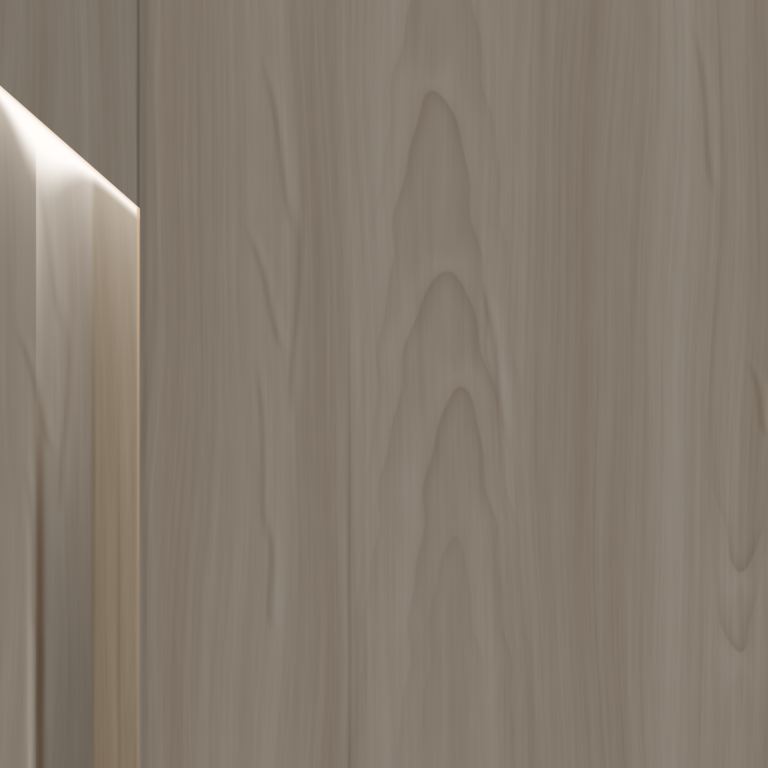
This texture is drawn by a Shadertoy shader. Its source:

```glsl
// Grey-brown wood veneer with cathedral grain, and a lit slanted recess at left.
// Grain is layered sines in a bent coordinate plus stretched cellular fibres;
// parabolas draw the arches, and exponential falloffs draw the hidden lamp.

const vec3 WOOD_DARK = vec3(0.43, 0.38, 0.32);
const vec3 WOOD_PALE = vec3(0.575, 0.54, 0.50);
const vec3 SEAM_BROWN = vec3(0.33, 0.26, 0.19);
const vec3 LAMP_WHITE = vec3(1.0, 0.99, 0.98);
const vec3 RIM_WARM = vec3(0.86, 0.71, 0.58);
const float RECESS_RIGHT = 0.182;   // right side of the recess
const float RECESS_TOP = 0.889;     // height of its slanted edge at x = 0
const float RECESS_SLOPE = 0.879;
const float SEAM_A = 0.047;         // joints between the recess boards
const float SEAM_B = 0.121;
const float BOARD_JOINT = 0.455;
const float GRAIN_GAIN = 0.085;
const float FIBRE_GAIN = 0.09;

// Broad tone bands: centre, half width, brightness.
const vec3 BANDS[8] = vec3[8](
    vec3(0.235, 0.045, -0.12), vec3(0.34, 0.035, 0.04), vec3(0.425, 0.028, -0.13),
    vec3(0.495, 0.030, 0.10), vec3(0.64, 0.020, 0.06), vec3(0.75, 0.065, -0.08),
    vec3(0.89, 0.045, 0.09), vec3(0.985, 0.020, -0.05));

// Grain arches: apex x, apex y, sharpness (negative opens upward), strength.
const vec4 ARCHES[7] = vec4[7](
    vec4(0.567, 0.88, 67.0, 0.30), vec4(0.580, 0.645, 42.0, 0.26),
    vec4(0.596, 0.495, 85.0, 0.30), vec4(0.573, 1.08, 55.0, 0.20),
    vec4(0.590, 0.30, 150.0, 0.12), vec4(0.965, 0.257, -110.0, 0.30),
    vec4(0.961, 0.153, -120.0, 0.28));

// Single grain lines: start x, start y, end x, end y.
const vec4 STRANDS[8] = vec4[8](
    vec4(0.332, 0.95, 0.385, 0.70), vec4(0.384, 0.76, 0.384, 0.46),
    vec4(0.312, 0.72, 0.372, 0.54), vec4(0.328, 0.55, 0.350, 0.30),
    vec4(0.343, 0.34, 0.357, 0.18), vec4(0.896, 0.99, 0.932, 0.75),
    vec4(0.618, 0.66, 0.664, 0.42), vec4(0.968, 0.54, 1.002, 0.43));

vec2 hash2(vec2 p) {
    return fract(sin(vec2(dot(p, vec2(127.1, 311.7)), dot(p, vec2(269.5, 183.3)))) * 43758.5);
}

float bell(float x) { return exp(-x * x); }

// Distance to the nearest scattered cell point.
float cellular(vec2 p) {
    vec2 cell = floor(p), f = fract(p);
    float nearest = 2.0;
    for (int j = -1; j <= 1; j++)
        for (int i = -1; i <= 1; i++) {
            vec2 o = vec2(i, j);
            nearest = min(nearest, length(o + hash2(cell + o) - f));
        }
    return nearest;
}

// Long vertical streaks from sines of growing frequency.
float streaks(vec2 p) {
    float x = p.x + 0.010 * sin(4.0 * p.y + 8.0 * p.x) + 0.003 * sin(11.0 * p.y + 23.0 * p.x);
    float sum = 0.0, freq = 53.0, amp = 0.5;
    for (int i = 0; i < 7; i++) {
        float k = float(i);
        float drift = 1.3 * sin(p.y * (2.1 + k) + k * 2.4) + 1.6 * sin(x * freq * 0.37 + k);
        sum += amp * sin(x * freq + drift + k * 1.9);
        freq *= 1.63;
        amp *= 0.88;
    }
    return sum;
}

float archTone(vec2 p) {
    float tone = 0.0;
    p.x += 0.003 * sin(p.y * 37.0) + 0.002 * sin(p.y * 71.0 + 1.0);
    for (int i = 0; i < 7; i++) {
        vec4 a = ARCHES[i];
        float dx = p.x - a.x, c = abs(a.z);
        float depth = (a.y - p.y) * sign(a.z);
        float d = (depth - c * dx * dx) / sqrt(1.0 + 4.0 * c * c * dx * dx);
        float inner = smoothstep(-0.004, 0.001, d) * exp(-max(d, 0.0) / 0.012);
        float fade = exp(-max(depth, 0.0) * (a.z < 0.0 ? 14.0 : 2.6));
        tone += a.w * fade * (0.35 * bell((d + 0.013) / 0.010) - inner);
    }
    return tone;
}

float strandTone(vec2 p) {
    float tone = 0.0;
    for (int i = 0; i < 8; i++) {
        vec4 s = STRANDS[i];
        float t = (s.y - p.y) / (s.y - s.w);
        float d = p.x - mix(s.x, s.z, t) - 0.005 * sin(t * 5.0);
        float ends = smoothstep(0.0, 0.35, t) * smoothstep(1.05, 0.85, t);
        tone += ends * (0.10 * bell((d - 0.010) / 0.007) - 0.24 * bell(d / 0.0045));
    }
    return tone;
}

vec3 wood(vec2 p) {
    float tone = 0.63 + archTone(p) + strandTone(p);
    for (int i = 0; i < 8; i++) tone += BANDS[i].z * bell((p.x - BANDS[i].x) / BANDS[i].y);
    float figure = bell((p.x - 0.575) / 0.075) + 0.6 * bell((p.x - 0.335) / 0.04);
    tone += GRAIN_GAIN * (1.0 - 0.6 * min(figure, 1.0)) * streaks(p);
    tone += FIBRE_GAIN * (cellular(p * vec2(150.0, 9.0)) - 0.45);
    tone -= 0.25 * bell((p.x - BOARD_JOINT) / 0.0025) * smoothstep(0.75, 0.35, p.y);
    return mix(WOOD_DARK, WOOD_PALE, tone);
}

vec3 recess(vec2 p, float depth, float px) {
    float mid = smoothstep(SEAM_A - px, SEAM_A + px, p.x);
    float right = smoothstep(SEAM_B - 0.004, SEAM_B + 0.004, p.x);
    float low = smoothstep(0.30, 0.75, depth);
    vec3 col = wood(p + vec2(0.30, 0.13));
    col *= 1.0 - 0.14 * low * mid * (1.0 - right);
    col *= mix(vec3(1.0), vec3(1.0, 0.96, 0.90), right);
    // Brown joints that deepen away from the lamp.
    float joint = bell((p.x - SEAM_A - 0.005) / 0.006) * smoothstep(0.28, 0.60, depth);
    joint += 0.3 * bell((p.x - SEAM_B) / 0.003) * smoothstep(0.05, 0.3, depth);
    col = mix(col, SEAM_BROWN, 0.75 * joint);
    col += 0.08 * bell((p.x - 0.039) / 0.005) * low;
    // Lamp glow, its bright core, and the sheen on the middle board's edge.
    float reach = mix(mix(0.085, 0.125, mid), 0.14, right);
    float glow = mix(0.78, 0.55, right) * exp(-depth / reach);
    float sheen = mid * 0.5 * exp(-(p.x - SEAM_A) / 0.014) * exp(-pow(depth / 0.26, 2.0));
    float coreSize = 0.014 + 0.058 * bell((p.x - 0.055) / 0.04);
    float core = smoothstep(1.5, 0.4, depth / coreSize);
    float light = 1.0 - (1.0 - glow) * (1.0 - sheen) * (1.0 - core);
    col = mix(col, mix(vec3(0.94, 0.88, 0.81), LAMP_WHITE, light), light);
    // Warm rims on the slanted and upright edges.
    float upright = bell((p.x - RECESS_RIGHT + 0.002) / 0.002) * exp(-depth / 0.28);
    float slant = 0.65 * exp(-depth / 0.003);
    return mix(col, RIM_WARM, max(upright * 0.85, slant));
}

void mainImage(out vec4 fragColor, in vec2 fragCoord) {
    vec2 p = fragCoord / iResolution.xy;
    float px = 1.0 / iResolution.y;
    float depth = RECESS_TOP - RECESS_SLOPE * p.x - p.y;
    vec3 col = wood(p);
    // Darker board above the recess, its joint, and the shadow beside it.
    col *= 1.0 - 0.06 * smoothstep(RECESS_RIGHT, RECESS_RIGHT - 0.01, p.x);
    col *= 1.0 - 0.22 * bell((p.x - 0.180) / 0.0022) * step(0.72, p.y);
    col *= 1.0 - 0.10 * bell((p.x - 0.187) / 0.006);
    float inside = smoothstep(-px, px, depth) * smoothstep(px, -px, p.x - RECESS_RIGHT);
    col = mix(col, recess(p, max(depth, 0.0), px), inside);
    fragColor = vec4(clamp(col, 0.0, 1.0), 1.0);
}
```
